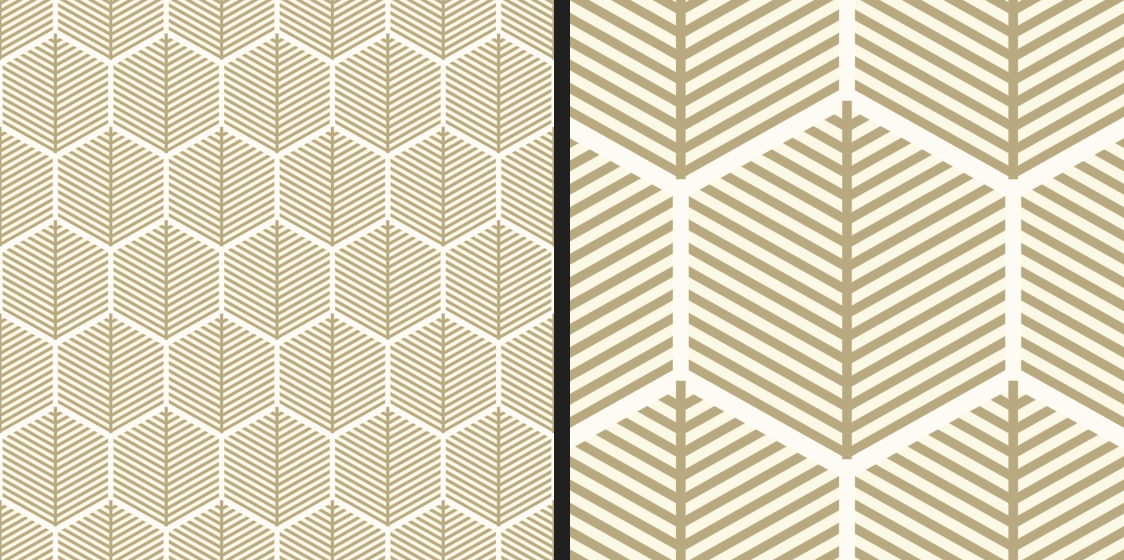
Left, the full canvas; right, a detail of the centre.
Reproduce this pattern procedurally as a WebGL 1 fragment shader.

```glsl
precision highp float;

uniform vec2 u_resolution;

// Lengths are in units of one repeat's width
const float COLUMNS = 5.0;
const float ROWS = 6.0;
const float ROW_PITCH = 0.8421;
const float SLOPE = ROW_PITCH * 2.0 / 3.0;

const float LEAF_SIDE = 0.476;
const float LEAF_TOP = 0.52;
const float LEAF_BOTTOM = 0.539;
const float SPINE_HALF_WIDTH = 0.0145;
const float VEIN_PERIOD = ROW_PITCH / 12.0;
const float VEIN_DUTY = 0.47;

const vec3 WHITE = vec3(0.995, 0.985, 0.96);
const vec3 CREAM = vec3(0.99, 0.972, 0.90);
const vec3 GOLD = vec3(0.725, 0.662, 0.505);

// Antialiased coverage of the inside of a signed distance
float fill(float dist, float blur) {
  return 1.0 - smoothstep(-blur, blur, dist);
}

// Position relative to the nearest centre of a rectangular lattice
vec2 repeatCentred(vec2 p, vec2 period) {
  return (fract(p / period + 0.5) - 0.5) * period;
}

// Hexagon with slightly wider margins along its upper edges
float leafDistance(vec2 q) {
  float tilt = inversesqrt(1.0 + SLOPE * SLOPE);
  float upper = (q.y + SLOPE * q.x - LEAF_TOP) * tilt;
  float lower = (SLOPE * q.x - q.y - LEAF_BOTTOM) * tilt;
  return max(q.x - LEAF_SIDE, max(upper, lower));
}

// Parallel veins rising outwards from the spine
float veinDistance(vec2 q) {
  float tilt = inversesqrt(1.0 + SLOPE * SLOPE);
  float phase = (q.y - SLOPE * q.x + LEAF_BOTTOM) / VEIN_PERIOD;
  float offset = abs(fract(phase - 0.5 * VEIN_DUTY + 0.5) - 0.5);
  return (offset - 0.5 * VEIN_DUTY) * VEIN_PERIOD * tilt;
}

float spineDistance(vec2 q) {
  return max(q.x - SPINE_HALF_WIDTH, abs(q.y) - LEAF_BOTTOM);
}

// x: gold linework, y: leaf body
vec2 leafCoverage(vec2 q, float blur) {
  q.x = abs(q.x);
  float body = fill(leafDistance(q), blur);
  float veins = body * fill(veinDistance(q), blur);
  float spine = fill(spineDistance(q), blur);
  return vec2(max(veins, spine), body);
}

void main() {
  vec2 extent = vec2(COLUMNS, ROWS * ROW_PITCH);
  vec2 p = gl_FragCoord.xy / u_resolution * extent;
  float blur = 0.8 * COLUMNS / u_resolution.x;

  // Even rows and odd rows, staggered by half a repeat
  vec2 period = vec2(1.0, 2.0 * ROW_PITCH);
  vec2 evenRows = leafCoverage(repeatCentred(p, period), blur);
  vec2 oddRows = leafCoverage(repeatCentred(p - 0.5 * period, period), blur);
  vec2 coverage = max(evenRows, oddRows);

  vec3 colour = mix(WHITE, CREAM, coverage.y);
  colour = mix(colour, GOLD, coverage.x);
  gl_FragColor = vec4(colour, 1.0);
}
```
